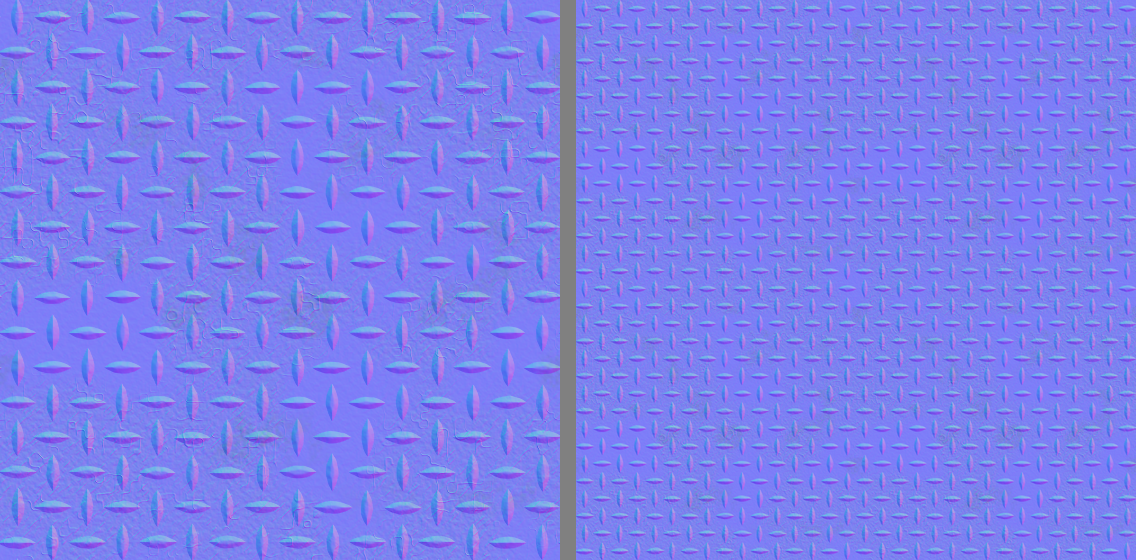
Left: one tile. Right: repeated 2 by 2.
A three.js fragment shader for this texture map:

```glsl
// Normal map of tread plate: a checkerboard of raised lens-shaped lugs on rough metal.
varying vec2 vUv;

const float CELLS = 16.0;          // lugs across and up
const float HALF_LENGTH = 0.535;   // lug size, in cells
const float HALF_WIDTH = 0.178;
const float SIZE_JITTER = 0.035;
const float PLACE_JITTER = 0.035;
const float SLOPE = 0.43;          // steepness of the lug flanks
const float BEVEL_MIN = 0.115;     // flank width before the flattened crest
const float BEVEL_RANGE = 0.06;
const float CREST_SOFTNESS = 0.03;
const float EDGE_WOBBLE = 0.022;
const float GRAIN = 0.0085;        // relief of the metal, in cells
const float CREASE = 0.010;
const float STEP = 0.017;          // span for measuring slopes, in cells
const vec3 FLAT_COLOR = vec3(0.492, 0.493, 0.972);
const vec3 NORMAL_RANGE = vec3(0.5, 0.5, 0.45);
const vec3 DULL_SHIFT = vec3(-0.004, 0.016, -0.032);
const vec3 STAIN_SHIFT = vec3(-0.03, 0.0, -0.10);

float hash(vec2 p) {
  vec3 q = fract(vec3(p.xyx) * 0.1031);
  q += dot(q, q.yzx + 33.33);
  return fract((q.x + q.y) * q.z);
}

float cellHash(vec2 cell, float period, float seed) {
  return hash(floor(mod(cell + 0.5, period)) + seed);
}

// Value noise on a lattice that wraps after a whole number of cells
float noise(vec2 q, float period, float seed) {
  vec2 i = floor(q);
  vec2 f = q - i;
  f = f * f * f * (f * (f * 6.0 - 15.0) + 10.0);
  float low = mix(cellHash(i, period, seed), cellHash(i + vec2(1.0, 0.0), period, seed), f.x);
  float high = mix(cellHash(i + vec2(0.0, 1.0), period, seed), cellHash(i + 1.0, period, seed), f.x);
  return mix(low, high, f.y);
}

float tileNoise(vec2 uv, float period, float seed) {
  return noise(uv * period, period, seed);
}

float roughPatch(vec2 uv) {
  float n = 0.6 * tileNoise(uv, 5.0, 3.0) + 0.4 * tileNoise(uv, 13.0, 9.0);
  return smoothstep(0.25, 0.65, n);
}

// Signed distance to a lens standing upright, negative inside
float lens(vec2 p, float halfLength, float halfWidth) {
  float radius = (halfLength * halfLength + halfWidth * halfWidth) / (2.0 * halfWidth);
  return length(vec2(abs(p.x) + radius - halfWidth, p.y)) - radius;
}

float softMin(float a, float b, float k) {
  float h = max(k - abs(a - b), 0.0) / k;
  return min(a, b) - h * h * k * 0.25;
}

// Height of the lugs; tips reach into the neighbouring cells
float lugHeight(vec2 p, float wobble) {
  float height = 0.0;
  vec2 home = floor(p);
  for (int j = -1; j <= 1; j++) {
    for (int i = -1; i <= 1; i++) {
      vec2 cell = home + vec2(float(i), float(j));
      vec2 jitter = vec2(cellHash(cell, CELLS, 17.0), cellHash(cell, CELLS, 41.0)) - 0.5;
      float size = cellHash(cell, CELLS, 67.0) - 0.5;
      float bevel = BEVEL_MIN + BEVEL_RANGE * cellHash(cell, CELLS, 83.0);
      vec2 q = p - cell - 0.5 - jitter * PLACE_JITTER;
      if (mod(cell.x + cell.y, 2.0) < 0.5) q = q.yx;
      float depth = wobble - lens(q, HALF_LENGTH + size * SIZE_JITTER, HALF_WIDTH + jitter.x * 0.015);
      height = max(height, SLOPE * softMin(depth, bevel, CREST_SOFTNESS));
    }
  }
  return height;
}

// Pitted grain plus curved and slanted creases
float metalHeight(vec2 uv, float rough) {
  float grain = tileNoise(uv, 150.0, 5.0) + 0.5 * tileNoise(uv, 310.0, 23.0);
  vec2 slanted = 48.0 * vec2(uv.x + uv.y, 4.0 * (uv.y - uv.x));
  float scratch = smoothstep(0.72, 0.95, noise(slanted, 48.0, 31.0));
  float vein = 1.0 - smoothstep(0.0, 0.09, abs(tileNoise(uv, 62.0, 47.0) - 0.5));
  float mask = smoothstep(0.45, 0.75, tileNoise(uv, 29.0, 59.0));
  return GRAIN * grain * mix(0.35, 1.0, rough) + CREASE * rough * (0.7 * scratch + vein * mask);
}

float surface(vec2 p, float rough) {
  vec2 uv = p / CELLS;
  float chips = tileNoise(uv, 112.0, 71.0) - 0.5;
  return lugHeight(p, chips * EDGE_WOBBLE) + metalHeight(uv, rough);
}

void main() {
  vec2 p = vUv * CELLS;
  float rough = roughPatch(vUv);

  // Normal from the slopes of the height field
  vec2 dx = vec2(STEP, 0.0);
  vec2 dy = vec2(0.0, STEP);
  vec2 slope = vec2(surface(p + dx, rough) - surface(p - dx, rough),
                    surface(p + dy, rough) - surface(p - dy, rough)) / (2.0 * STEP);
  vec3 normal = normalize(vec3(-slope, 1.0));
  vec3 color = FLAT_COLOR + NORMAL_RANGE * (normal - vec3(0.0, 0.0, 1.0));

  // Dull rough areas and sparse grey stains
  float speckle = tileNoise(vUv, 190.0, 97.0);
  float stain = smoothstep(0.68, 0.92, tileNoise(vUv, 9.0, 61.0)) * smoothstep(0.3, 0.7, tileNoise(vUv, 37.0, 13.0));
  color += DULL_SHIFT * rough * (0.6 + 0.8 * speckle) + STAIN_SHIFT * stain * speckle;

  gl_FragColor = vec4(color, 1.0);
}
```
